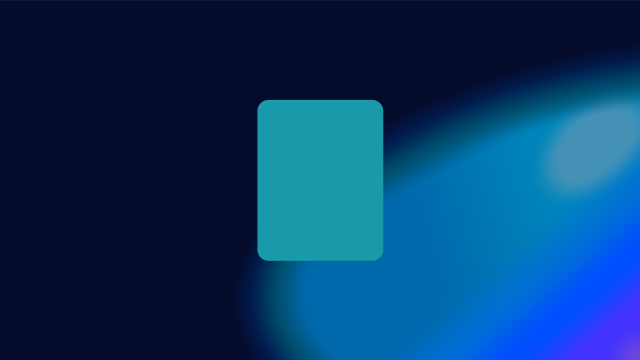
Reproduce this background procedurally as a Shadertoy shader.

```glsl
const vec3 NAVY = vec3(0.020, 0.042, 0.168);
const vec3 MIDNIGHT = vec3(0.000, 0.110, 0.310);
const vec3 DEEP_TEAL = vec3(0.000, 0.315, 0.440);
const vec3 OCEAN = vec3(0.000, 0.410, 0.670);
const vec3 LAGOON = vec3(0.000, 0.535, 0.740);
const vec3 AZURE = vec3(0.000, 0.430, 0.840);
const vec3 ELECTRIC = vec3(0.000, 0.310, 1.000);
const vec3 VIOLET = vec3(0.270, 0.200, 1.000);
const vec3 MAUVE = vec3(0.430, 0.280, 0.840);
const vec3 MIST = vec3(0.270, 0.570, 0.710);
const vec3 CARD_COLOR = vec3(0.098, 0.604, 0.671);
const vec3 TOP_LINE_COLOR = vec3(0.060, 0.120, 0.240);

// Lengths are in canvas heights, measured from the canvas centre
const vec2 GLOW_CENTER = vec2(0.824, -0.171);
const vec2 GLOW_RADII = vec2(1.081, 0.558);
const float GLOW_SHEAR = 0.16;
const float SIDE_FADE = 0.20;
const float TOP_FADE = 0.35;
const vec2 MIST_CENTER = vec2(0.766, 0.095);
const vec2 MIST_RADII = vec2(0.195, 0.125);
const float MIST_ANGLE = 0.72;
const vec2 BAND_CORNER = vec2(0.889, -0.5);
const vec2 BAND_NORMAL = vec2(-0.652, 0.758);
const vec2 CARD_CENTER = vec2(0.001, -0.001);
const vec2 CARD_HALF_SIZE = vec2(0.1748, 0.2234);
const float CARD_RADIUS = 0.031;
const float TOP_LINE_WIDTH = 0.0023;

float roundedBox(vec2 p, vec2 halfSize, float radius) {
    vec2 q = abs(p) - halfSize + radius;
    return length(max(q, 0.0)) + min(max(q.x, q.y), 0.0) - radius;
}

// 0 at the rim of the sheared ellipse, 1 where its fade ends
float glowDepth(vec2 p) {
    vec2 q = p - GLOW_CENTER;
    q.y -= GLOW_SHEAR * q.x;
    q /= GLOW_RADII;
    float r = length(q);
    float upward = smoothstep(0.2, 0.8, q.y / max(r, 0.01));
    return (1.0 - r) / mix(SIDE_FADE, TOP_FADE, upward);
}

float mistAmount(vec2 p) {
    float c = cos(MIST_ANGLE), s = sin(MIST_ANGLE);
    vec2 q = mat2(c, -s, s, c) * (p - MIST_CENTER);
    return 1.0 - smoothstep(0.55, 1.10, length(q / MIST_RADII));
}

vec3 glowInterior(vec2 p) {
    float lift = smoothstep(0.15, 0.76, p.x + 0.3 * p.y);
    vec3 color = mix(OCEAN, LAGOON, lift);
    color = mix(color, MIST, mistAmount(p));

    // Diagonal bands gathered around the lower right corner
    float d = dot(p - BAND_CORNER, BAND_NORMAL);
    color = mix(color, AZURE, 1.0 - smoothstep(0.33, 0.49, d));
    color = mix(color, ELECTRIC, 1.0 - smoothstep(0.24, 0.36, d));
    color = mix(color, VIOLET, 1.0 - smoothstep(0.11, 0.23, d));
    return mix(color, MAUVE, 1.0 - smoothstep(0.0, 0.10, length(p - BAND_CORNER)));
}

vec3 background(vec2 p) {
    float depth = glowDepth(p);
    vec3 color = mix(NAVY, MIDNIGHT, smoothstep(0.0, 0.40, depth));
    color = mix(color, DEEP_TEAL, smoothstep(0.25, 0.72, depth));
    return mix(color, glowInterior(p), smoothstep(0.60, 1.05, depth));
}

void mainImage(out vec4 fragColor, in vec2 fragCoord) {
    vec2 p = (fragCoord - 0.5 * iResolution.xy) / iResolution.y;
    float pixel = 1.0 / iResolution.y;
    vec3 color = background(p);

    // Hairline along the upper edge
    float line = clamp((p.y - 0.5 + TOP_LINE_WIDTH) / pixel + 0.5, 0.0, 1.0);
    color = mix(color, TOP_LINE_COLOR, line);

    // Central card
    float card = roundedBox(p - CARD_CENTER, CARD_HALF_SIZE, CARD_RADIUS);
    color = mix(color, CARD_COLOR, clamp(0.5 - card / pixel, 0.0, 1.0));
    fragColor = vec4(color, 1.0);
}
```
